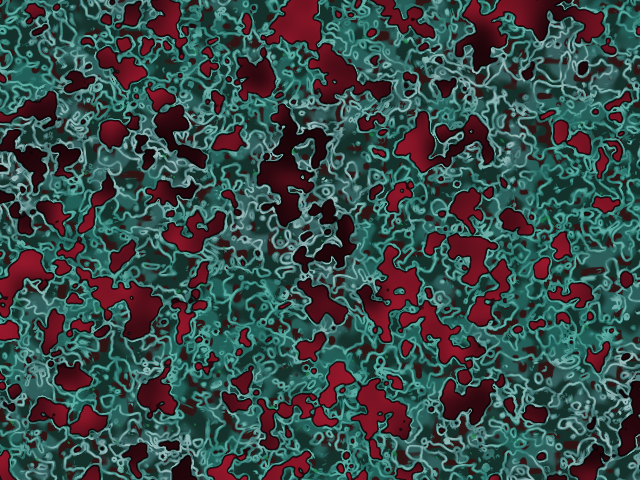
Write a Shadertoy shader that draws this texture.

```glsl
float hash(vec2 p) {
    return fract(sin(dot(p, vec2(127.1, 311.7))) * 43758.5453);
}

float noise(vec2 p) {
    vec2 i = floor(p), f = fract(p);
    f = f * f * (3.0 - 2.0 * f);
    return mix(mix(hash(i), hash(i + vec2(1, 0)), f.x),
               mix(hash(i + vec2(0, 1)), hash(i + vec2(1, 1)), f.x), f.y);
}

vec2 turn(vec2 p, float a) {
    return mat2(cos(a), sin(a), -sin(a), cos(a)) * p;
}

// Ragged field whose high ground becomes the open holes
float holeField(vec2 p) {
    return 0.46 * noise(turn(p, 0.6) * 19.0 + 7.0)
         + 0.36 * noise(turn(p, 1.9) * 39.0 + 31.0)
         + 0.20 * noise(turn(p, 2.7) * 80.0 + 53.0);
}

// Finer field whose contours become the tangled strands
float strandField(vec2 p) {
    p += 0.02 * vec2(noise(p * 24.0 + 3.0), noise(p * 24.0 + 91.0));
    return noise(turn(p, 0.4) * 40.0 + 11.0)
         + 0.42 * noise(turn(p, 1.3) * 88.0 + 67.0);
}

void mainImage(out vec4 fragColor, in vec2 fragCoord) {
    vec2 p = fragCoord / iResolution.y;
    vec2 e = vec2(0.001, 0.0);

    // Signed distance to the hole rims, positive inside
    float hole = holeField(p);
    vec2 holeSlope = vec2(holeField(p + e.xy) - hole, holeField(p + e.yx) - hole) / e.x;
    float rim = (hole - 0.615) / max(length(holeSlope), 5.0);

    // Distance to the nearest strand
    float strand = strandField(p);
    vec2 strandSlope = vec2(strandField(p + e.xy) - strand, strandField(p + e.yx) - strand) / e.x;
    float lineDist = abs(fract(strand * 2.0) - 0.5) / (2.0 * max(length(strandSlope), 12.0));
    float ink = 1.0 - smoothstep(0.0004, 0.0058, lineDist);

    // Pale outline around each hole, broken into dashes
    float dash = smoothstep(0.25, 0.5, noise(p * 60.0 + 19.0));
    float outline = 1.0 - smoothstep(0.0008, 0.0042, abs(rim + 0.0045));
    ink = max(ink, outline * mix(0.5, 1.0, dash));
    ink *= mix(0.6, 1.05, noise(turn(p, 0.9) * 75.0));

    // Drift from black and silver to crimson and teal
    float warmth = smoothstep(0.25, 0.75, 0.5 * noise(p * 6.0 + 5.0) + 0.5 * noise(p * 13.0 + 41.0));
    vec3 crimson = mix(vec3(0.12, 0.02, 0.04), vec3(0.52, 0.08, 0.15), warmth);
    crimson *= 0.85 + 0.3 * noise(p * 22.0 + 73.0);
    vec3 pale = mix(vec3(0.62, 0.74, 0.74), vec3(0.36, 0.68, 0.64), warmth);
    vec3 teal = mix(vec3(0.25, 0.44, 0.44), vec3(0.15, 0.44, 0.41), warmth);

    // Gaps: matted teal in places, maroon in others
    vec3 gap = mix(vec3(0.08, 0.19, 0.165), teal * 0.85, smoothstep(0.45, 0.75, noise(turn(p, 2.2) * 32.0 + 47.0)));
    gap = mix(gap, vec3(0.19, 0.08, 0.08), smoothstep(0.62, 0.78, noise(p * 55.0 + 29.0)));
    vec3 color = mix(gap, teal, smoothstep(0.0, 0.5, ink));
    color = mix(color, pale, smoothstep(0.5, 1.0, ink));

    // Rare green flecks
    float fleck = smoothstep(0.93, 0.97, noise(turn(p, 0.8) * vec2(45.0, 70.0) + 83.0));
    color = mix(color, vec3(0.10, 0.52, 0.26), 0.7 * fleck);

    // Open holes with a dark inner edge
    color = mix(color, crimson, smoothstep(-0.002, 0.001, rim));
    color *= 1.0 - 0.7 * (1.0 - smoothstep(0.0005, 0.0026, abs(rim)));

    fragColor = vec4(color, 1.0);
}
```
